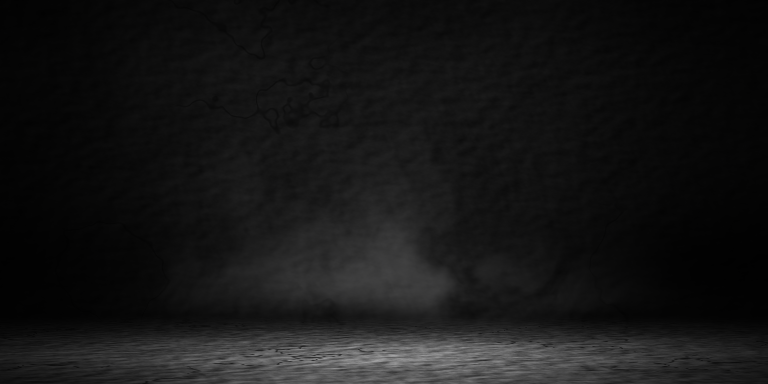
This background is drawn by a WebGL 2 fragment shader. Its source:

```glsl
#version 300 es
precision highp float;

uniform vec2 u_resolution;
out vec4 fragColor;

const float HORIZON = 0.175;
const vec3 TINT = vec3(1.0, 1.0, 1.005);

float hash(vec2 p) {
    vec3 q = fract(p.xyx * 0.1031);
    q += dot(q, q.yzx + 33.33);
    return fract((q.x + q.y) * q.z);
}

float noise(vec2 p) {
    vec2 i = floor(p);
    vec2 f = fract(p);
    f = f * f * (3.0 - 2.0 * f);
    float low = mix(hash(i), hash(i + vec2(1.0, 0.0)), f.x);
    float high = mix(hash(i + vec2(0.0, 1.0)), hash(i + vec2(1.0)), f.x);
    return mix(low, high, f.y);
}

float fbm(vec2 p) {
    float sum = 0.0;
    float amplitude = 0.5;
    for (int i = 0; i < 5; i++) {
        sum += amplitude * noise(p);
        p = mat2(1.6, 1.2, -1.2, 1.6) * p + 17.3;
        amplitude *= 0.5;
    }
    return sum;
}

// Soft elliptical falloff, 1 at the centre
float glow(vec2 p, vec2 centre, vec2 radius) {
    vec2 d = (p - centre) / radius;
    return exp(-dot(d, d));
}

// Plaster relief lit from the upper left
float relief(vec2 p, float offset) {
    vec2 shift = vec2(-offset, offset);
    return fbm(p) - fbm(p + shift);
}

// Thin broken lines along a noise contour
float cracks(vec2 p, float width) {
    float contour = abs(fbm(p) - 0.48);
    float broken = smoothstep(0.5, 0.68, noise(p * 0.9 + 41.0));
    return (1.0 - smoothstep(0.0, width, contour)) * broken;
}

float wallLight(vec2 uv, vec2 p) {
    float sides = smoothstep(-0.02, 0.36, uv.x) * smoothstep(1.03, 0.62, uv.x);
    float light = 0.016 + 0.042 * sides;
    light += 0.022 * glow(uv, vec2(0.48, 0.62), vec2(0.30, 0.36));
    light *= 1.0 - 0.25 * smoothstep(0.8, 1.0, uv.y);
    light *= 1.0 - 0.6 * glow(uv, vec2(0.0, 0.30), vec2(0.28, 0.18));
    light *= 1.0 - 0.7 * glow(uv, vec2(0.92, 0.30), vec2(0.24, 0.16));
    float grain = relief(p * vec2(34.0, 52.0), 0.45);
    float patches = fbm(p * 5.0 + 8.0) - 0.48;
    light *= 1.0 + 0.75 * grain + 0.5 * patches;
    return light * (1.0 - 0.35 * cracks(p * 3.5, 0.012));
}

float smokeLight(vec2 uv, vec2 p) {
    vec2 warp = vec2(fbm(p * 3.0), fbm(p * 3.0 + 23.0)) - 0.48;
    vec2 q = uv + warp * vec2(0.09, 0.16);
    float plume = glow(q, vec2(0.53, 0.31), vec2(0.15, 0.15));
    plume += 0.55 * glow(q, vec2(0.43, 0.23), vec2(0.09, 0.09));
    plume += 0.55 * glow(q, vec2(0.68, 0.22), vec2(0.11, 0.09));
    plume += 0.45 * glow(q, vec2(0.31, 0.47), vec2(0.055, 0.09));
    plume += 0.35 * glow(q, vec2(0.28, 0.28), vec2(0.08, 0.08));
    plume += 0.25 * glow(q, vec2(0.54, 0.55), vec2(0.09, 0.12));
    float wisps = smoothstep(0.22, 0.75, fbm(p * 4.5 + warp * 2.5 + 5.0));
    return 0.165 * plume * wisps;
}

float floorLight(vec2 uv, vec2 p) {
    float depth = 0.3 / (0.34 - min(uv.y, HORIZON + 0.03));
    vec2 ground = vec2((p.x - 1.0) * depth, depth * 1.6);
    float rise = smoothstep(HORIZON + 0.01, 0.065, uv.y);
    float front = mix(0.72, 1.0, smoothstep(0.0, 0.07, uv.y));
    float across = 0.09 + 0.91 * glow(uv, vec2(0.51, uv.y), vec2(0.36, 1.0));
    float light = 0.43 * rise * front * across;
    float grain = relief(ground * vec2(24.0, 42.0), 0.5);
    float patches = fbm(ground * vec2(3.0, 7.0) + 12.0) - 0.48;
    light *= 1.0 + 0.95 * grain + 0.55 * patches;
    return light * (1.0 - 0.55 * cracks(ground * vec2(3.0, 5.0) + 3.0, 0.016));
}

void main() {
    vec2 uv = gl_FragCoord.xy / u_resolution;
    vec2 p = gl_FragCoord.xy / u_resolution.y;

    // Wall fades into the floor across a soft, dark seam
    float onWall = smoothstep(HORIZON - 0.05, HORIZON + 0.05, uv.y);
    float light = wallLight(uv, p) * mix(0.4, 1.0, onWall);
    light += floorLight(uv, p);

    // Smoke thins out where it meets the ground
    light += smokeLight(uv, p) * smoothstep(0.09, 0.24, uv.y);

    fragColor = vec4(clamp(light * TINT, 0.0, 1.0), 1.0);
}
```
